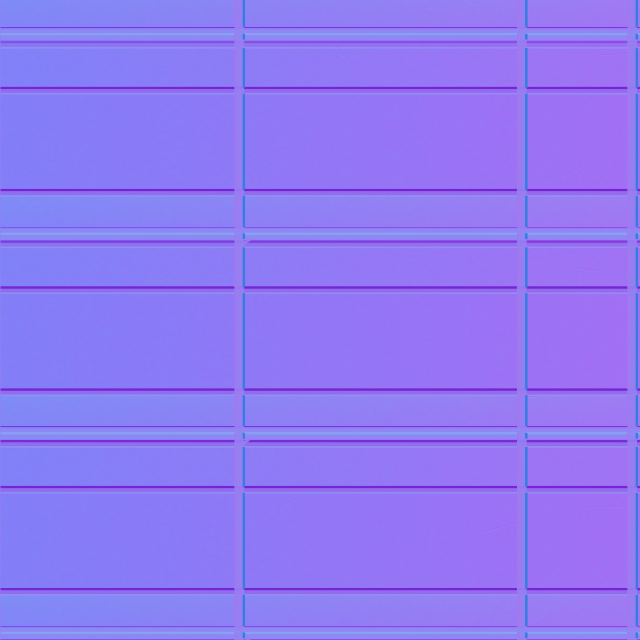
A three.js fragment shader for this texture map:

```glsl
// Tangent-space normal map of beveled siding boards with repeating courses and vertical joints.
varying vec2 vUv;

const float SOFT = 0.0009;          // edge smoothing, in canvas units
const float PERIOD = 0.3118;        // height of one course of boards
const float COURSE_START = 0.0423;  // first course, measured from the top
const float GROOVE = 0.0089;        // height of a horizontal groove
const float JOINT = 0.0137;         // width of a vertical joint

const vec3 FACE_LEFT = vec3(0.51, 0.495, 0.97);
const vec3 FACE_RIGHT = vec3(0.635, 0.435, 0.955);
const vec3 SHADOW = vec3(0.45, 0.15, 0.82);
const vec3 RECESS = vec3(0.585, 0.40, 0.93);
const vec3 LIT_EDGE = vec3(0.56, 0.61, 0.95);
const vec3 RAIL = vec3(0.555, 0.54, 0.955);
const vec3 RAIL_CREST = vec3(0.52, 0.66, 0.95);
const vec3 JOINT_FLOOR = vec3(0.595, 0.495, 0.945);
const vec3 JOINT_LEFT = vec3(0.68, 0.44, 0.93);
const vec3 JOINT_RIGHT = vec3(0.16, 0.49, 0.88);

float hash(vec2 p) {
  return fract(sin(dot(p, vec2(127.1, 311.7))) * 43758.55);
}

float noise(vec2 p) {
  vec2 i = floor(p);
  vec2 f = fract(p);
  f = f * f * (3.0 - 2.0 * f);
  return mix(mix(hash(i), hash(i + vec2(1.0, 0.0)), f.x),
             mix(hash(i + vec2(0.0, 1.0)), hash(i + 1.0), f.x), f.y);
}

float stripe(float d, float halfWidth) {
  return 1.0 - smoothstep(halfWidth - SOFT, halfWidth + SOFT, abs(d));
}

float span(float x, float a, float b) {
  return smoothstep(a - SOFT, a + SOFT, x) * (1.0 - smoothstep(b - SOFT, b + SOFT, x));
}

float segment(vec2 p, vec2 dir, float halfLength) {
  return length(p - dir * clamp(dot(p, dir), -halfLength, halfLength));
}

// Groove below a board: dark lower bevel, recess, lit upper bevel of the next board.
vec3 groove(vec3 color, float d, float strength) {
  color = mix(color, RECESS, 0.75 * strength * span(d, 0.0, GROOVE));
  color = mix(color, LIT_EDGE, 0.65 * stripe(d - GROOVE, 0.0013));
  return mix(color, SHADOW, strength * stripe(d, 0.0018));
}

// Raised rail between courses, with a bright crest.
vec3 rail(vec3 color, float t) {
  color = mix(color, RAIL, 0.85 * span(t, 0.0035, 0.0205));
  color = mix(color, RAIL_CREST, 0.8 * stripe(t - 0.0111, 0.0017));
  return mix(color, SHADOW, 0.8 * stripe(t, 0.0014));
}

// Vertical joint: pink left bevel, flat floor, blue right bevel cut at the grooves.
vec3 joint(vec3 color, float d, float bevelMask, float railMask) {
  vec3 ground = mix(JOINT_FLOOR, RAIL, 0.6 * railMask);
  color = mix(color, ground, 0.92 * span(d, -0.0015, JOINT));
  color = mix(color, JOINT_LEFT, 0.55 * bevelMask * stripe(d, 0.0014));
  return mix(color, JOINT_RIGHT, 0.9 * bevelMask * stripe(d - JOINT + 0.0005, 0.0019));
}

// Sparse hairline scratches, signed for lit and shaded sides.
float scratches(vec2 p) {
  float sum = 0.0;
  for (int i = 0; i < 22; i++) {
    float id = float(i);
    vec2 center = vec2(hash(vec2(id, 1.3)), hash(vec2(id, 5.7)));
    float angle = 2.4 * (hash(vec2(id, 8.1)) - 0.6);
    vec2 dir = vec2(cos(angle), sin(angle));
    float halfLength = 0.008 + 0.03 * hash(vec2(id, 3.9));
    vec2 q = p - center;
    sum += stripe(segment(q, dir, halfLength), 0.0005)
         - stripe(segment(q + vec2(0.0, 0.0016), dir, halfLength), 0.0005);
  }
  return sum;
}

void main() {
  vec2 p = vec2(vUv.x, 1.0 - vUv.y);
  float course = floor((p.y - COURSE_START) / PERIOD);
  float t = mod(p.y - COURSE_START, PERIOD);

  // Board faces: broad tilt, bowed lower board, grain and wear
  vec3 color = mix(FACE_LEFT, FACE_RIGHT, p.x);
  float bow = span(t, 0.2635, PERIOD + 0.01) * mix(1.0, 0.45, (t - 0.2635) / 0.0483);
  color += vec3(-0.012, 0.055, -0.005) * bow;
  color += vec3(-0.004, 0.012, 0.0) * span(t, 0.0325, 0.095);
  float grain = noise(p * vec2(150.0, 260.0)) + noise(p * 330.0) - 1.0;
  color += vec3(0.008, -0.014, 0.003) * grain;
  color += vec3(0.012, 0.035, 0.0) * scratches(p);

  // Horizontal profile; the upper groove deepens from course to course
  float depth = clamp(0.45 + 0.23 * course, 0.0, 0.95);
  color = rail(color, t);
  color = groove(color, t - 0.0234, depth);
  color = groove(color, t - 0.0951, 1.0);
  color = groove(color, t - 0.2546, 1.0);

  // Vertical joints
  float cut = span(t, -0.01, 0.0105) + span(t, 0.0195, 0.0325)
            + span(t, 0.0951, 0.104) + span(t, 0.2546, 0.2635);
  float bevelMask = 1.0 - min(cut, 1.0);
  float railMask = span(t, 0.0035, 0.0205);
  color = joint(color, p.x - 0.3678, bevelMask, railMask);
  color = joint(color, p.x - 0.8092, bevelMask, railMask);
  color = joint(color, p.x - 0.9818, bevelMask, railMask);
  color = mix(color, JOINT_FLOOR, 0.5 * stripe(p.x, 0.0018));

  // Chipped corner beside the first joint on the lower courses
  float chip = segment(vec2(p.x - 0.383, t - 0.025), vec2(0.78, -0.62), 0.008);
  color = mix(color, JOINT_FLOOR, 0.9 * step(0.5, course) * stripe(chip, 0.0025));

  gl_FragColor = vec4(color, 1.0);
}
```
